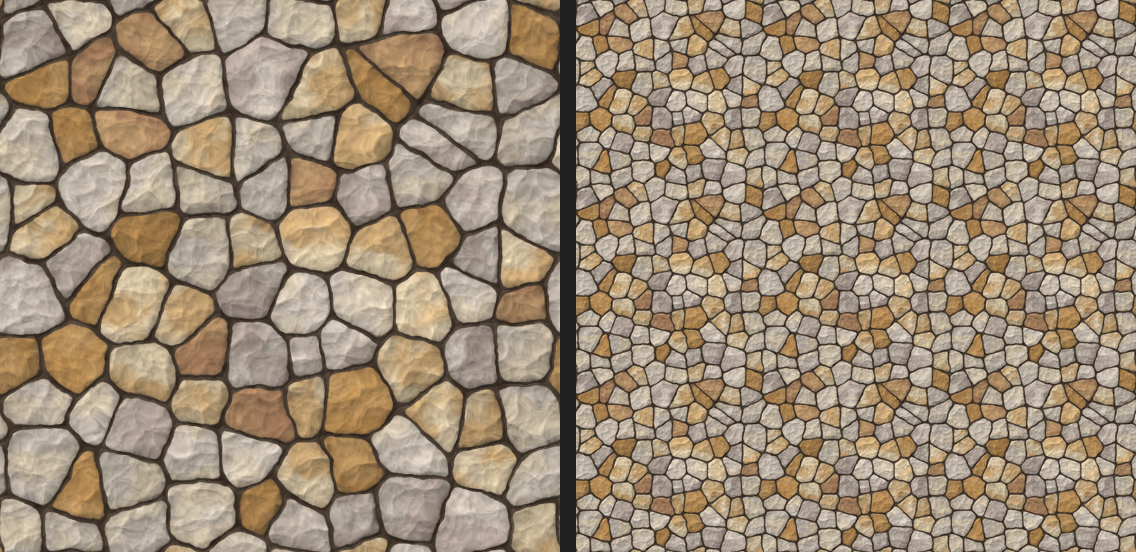
Left, the tile; right, the same tile 3 across and 3 down.
Reproduce this texture procedurally as a Shadertoy shader.

```glsl
// Dry-laid wall of chipped grey, cream and ochre fieldstones with dark joints.

const float STONES = 10.0;              // stones per side of the tile
const vec2 LIGHT_DIR = vec2(-0.55, 0.83);

struct Stone {
    float edge;   // distance to the joint, in stone units
    vec2 rim;     // direction towards the nearest joint
    vec2 id;      // wrapped cell of the stone
};

float hash(vec2 c) {
    vec3 q = fract(c.xyx * 0.1031);
    q += dot(q, q.yzx + 33.33);
    return fract((q.x + q.y) * q.z);
}

vec2 hash2(vec2 c) {
    return vec2(hash(c + 17.0), hash(c + 71.3));
}

// Value noise that wraps after "period" cells
float noise(vec2 uv, float period) {
    vec2 p = uv * period, i = floor(p), f = fract(p);
    f = f * f * (3.0 - 2.0 * f);
    vec2 a = mod(i, period), b = mod(i + 1.0, period);
    return mix(mix(hash(a), hash(vec2(b.x, a.y)), f.x),
               mix(hash(vec2(a.x, b.y)), hash(b), f.x), f.y);
}

float layeredNoise(vec2 uv, float period) {
    float sum = 0.0, amp = 0.53;
    for (int i = 0; i < 4; i++) {
        sum += amp * noise(uv, period);
        period *= 2.0;
        amp *= 0.5;
    }
    return sum;
}

// Squared distance to the nearest point: shallow scoops with sharp ridges
float scoops(vec2 uv, float period) {
    vec2 p = uv * period, base = floor(p);
    float nearest = 4.0;
    for (int y = -1; y <= 1; y++)
    for (int x = -1; x <= 1; x++) {
        vec2 cell = base + vec2(x, y);
        vec2 d = cell + hash2(mod(cell, period)) - p;
        nearest = min(nearest, dot(d, d));
    }
    return nearest;
}

// Site position in xy, size weight in z
vec3 stoneSite(vec2 cell, float grid) {
    vec2 id = mod(cell, grid);
    return vec3(cell + 0.5 + 0.8 * (hash2(id) - 0.5), 0.26 * hash(id + 5.7));
}

float sitePower(vec2 p, vec3 site) {
    vec2 d = p - site.xy;
    return dot(d, d) - site.z;
}

// Weighted cells with softly rounded corners
Stone layStones(vec2 uv, float grid, float roundness) {
    vec2 p = uv * grid, base = floor(p), home = base;
    float best = 1e3;
    for (int y = -2; y <= 2; y++)
    for (int x = -2; x <= 2; x++) {
        vec2 cell = base + vec2(x, y);
        float power = sitePower(p, stoneSite(cell, grid));
        if (power < best) { best = power; home = cell; }
    }
    vec3 own = stoneSite(home, grid);
    float total = 1e-9;
    vec2 rim = vec2(0.0);
    for (int y = -2; y <= 2; y++)
    for (int x = -2; x <= 2; x++) {
        if (x == 0 && y == 0) continue;
        vec3 other = stoneSite(home + vec2(x, y), grid);
        vec2 span = other.xy - own.xy;
        float gap = max(length(span), 0.05);
        float d = (sitePower(p, other) - best) / (2.0 * gap);
        float w = exp(-d / roundness);
        total += w;
        rim += w * span / gap;
    }
    return Stone(-log(total) * roundness, rim / total, mod(home, grid));
}

float chippedHeight(vec2 uv) {
    return 0.9 * scoops(uv, 21.0) + 0.35 * scoops(uv, 47.0)
         + 0.42 * layeredNoise(uv, 48.0);
}

vec3 stoneColor(float pick, float stain) {
    vec3 grey = vec3(0.75, 0.71, 0.66), cream = vec3(0.81, 0.74, 0.62);
    vec3 mauve = vec3(0.67, 0.61, 0.57), brown = vec3(0.62, 0.47, 0.35);
    vec3 ochre = vec3(0.66, 0.50, 0.30), sand = vec3(0.75, 0.62, 0.44);
    if (pick < 0.36) return mix(grey, cream, 0.6 * stain);
    if (pick < 0.52) return mix(mauve, grey, stain);
    if (pick < 0.76) return mix(cream, sand, stain);
    if (pick < 0.88) return mix(brown, sand, 0.7 * stain);
    return mix(ochre, sand, 0.4 * stain);
}

void mainImage(out vec4 fragColor, in vec2 fragCoord) {
    vec2 uv = fragCoord / iResolution.xy;

    // Uneven outlines
    vec2 wobble = vec2(layeredNoise(uv, 24.0), layeredNoise(uv + 0.37, 24.0)) - 0.5;
    Stone stone = layStones(uv + 0.016 * wobble, STONES, 0.045);
    float joint = 0.024 + 0.022 * noise(uv, 30.0);
    float soft = 0.9 * STONES / iResolution.y;
    float cover = smoothstep(joint - soft, joint + soft, stone.edge);

    // Each stone gets its own piece of the rock surface
    vec2 rock = uv + hash2(stone.id + 3.1);
    rock += 0.02 * vec2(noise(rock, 30.0), noise(rock + 0.51, 30.0));
    float relief = chippedHeight(rock) - chippedHeight(rock + 0.005 * LIGHT_DIR);
    float grit = noise(rock, 210.0) - 0.5;
    float facing = dot(stone.rim, LIGHT_DIR);
    float rounding = exp(-max(stone.edge - joint, 0.0) * 15.0);

    float stain = smoothstep(0.38, 0.68, layeredNoise(rock, 16.0));
    float shade = 0.98 + 0.14 * (hash(stone.id + 9.4) - 0.5);
    shade += 0.9 * relief + 0.09 * grit + rounding * (0.17 * facing - 0.16);
    vec3 face = stoneColor(hash(stone.id + 41.9), stain) * shade;

    // Earthy joints, darker below the stones
    vec3 mortar = mix(vec3(0.17, 0.13, 0.10), vec3(0.36, 0.31, 0.26), layeredNoise(uv, 60.0));
    mortar *= 0.95 + 0.2 * facing;

    fragColor = vec4(clamp(mix(mortar, face, cover), 0.0, 1.0), 1.0);
}
```
